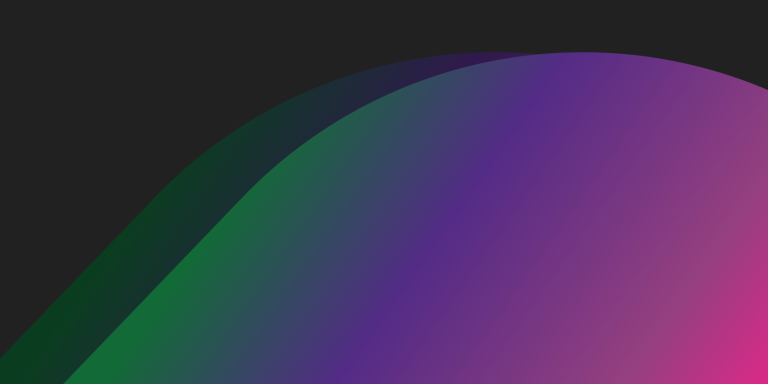
Write a Shadertoy shader that draws this background.

```glsl
// Two overlapping hills on a charcoal ground: a dim one behind a bright one.
// Each is a straight slope running tangentially into a round crest, drawn by
// a distance function and filled with a diagonal four-stop gradient.

const vec3 CHARCOAL = vec3(0.130);
const vec3 GREEN = vec3(0.070, 0.415, 0.215);
const vec3 PURPLE = vec3(0.325, 0.170, 0.525);
const vec3 MAUVE = vec3(0.585, 0.250, 0.500);
const vec3 PINK = vec3(0.860, 0.160, 0.530);

const vec2 CREST_CENTER = vec2(1.518, -0.365);
const float CREST_RADIUS = 1.229;
const float SLOPE_ANGLE = 0.8055;
const vec2 BACK_SHIFT = vec2(-0.228, 0.0);
const float BACK_SHADE = 0.58;

// Signed distance to a circle whose left side continues as a tangent slope
float hillDistance(vec2 p, vec2 center, float radius, float angle) {
    vec2 along = vec2(cos(angle), sin(angle));
    vec2 outward = vec2(-along.y, along.x);
    vec2 q = p - center;
    return length(vec2(max(dot(q, along), 0.0), dot(q, outward))) - radius;
}

// Linear ramp between two positions, clamped at both ends
float ramp(float start, float end, float x) {
    return clamp((x - start) / (end - start), 0.0, 1.0);
}

// Diagonal gradient running from upper left to lower right
vec3 hillColor(vec2 p) {
    float t = dot(vec2(p.x, 1.0 - p.y), vec2(0.819, 0.574));
    vec3 color = mix(GREEN, PURPLE, ramp(0.794, 1.286, t));
    color = mix(color, MAUVE, ramp(1.286, 1.904, t));
    return mix(color, PINK, ramp(1.904, 2.214, t));
}

// Lay one hill over the given color with a smoothed edge
vec3 paintHill(vec3 under, vec2 p, float shade, float pixel) {
    float d = hillDistance(p, CREST_CENTER, CREST_RADIUS, SLOPE_ANGLE);
    float coverage = 1.0 - smoothstep(-pixel, pixel, d);
    return mix(under, hillColor(p) * shade, coverage);
}

void mainImage(out vec4 fragColor, in vec2 fragCoord) {
    vec2 p = fragCoord / iResolution.y;
    float pixel = 0.75 / iResolution.y;

    vec3 color = CHARCOAL;
    color = paintHill(color, p - BACK_SHIFT, BACK_SHADE, pixel);
    color = paintHill(color, p, 1.0, pixel);
    fragColor = vec4(color, 1.0);
}
```
